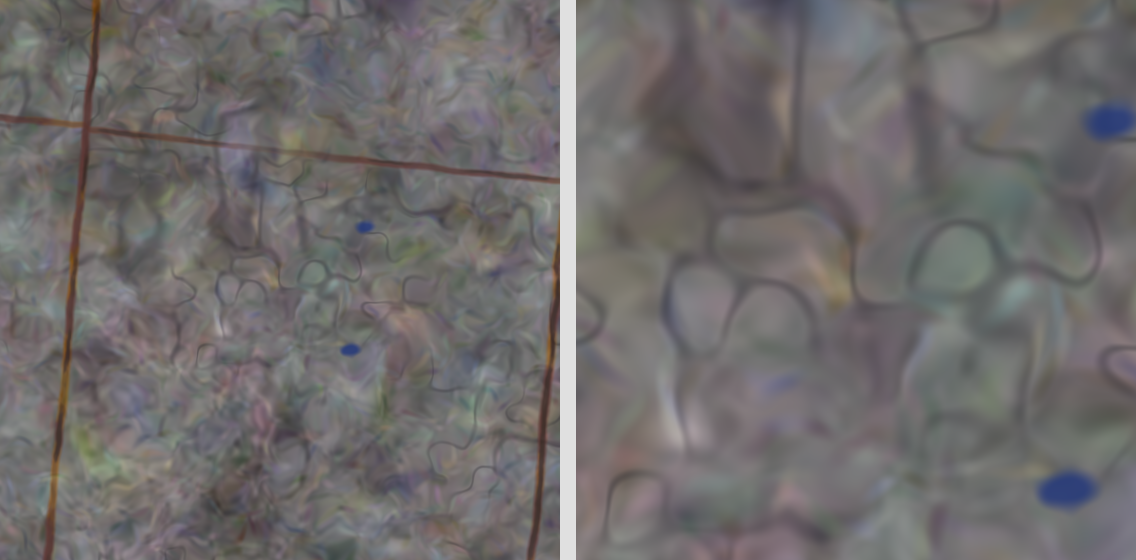
Left, the full canvas; right, a detail of the centre.
This texture is drawn by a three.js fragment shader. Its source:

```glsl
varying vec2 vUv;

const vec3 STONE_GREY = vec3(0.446, 0.442, 0.446);
const vec3 STONE_BROWN = vec3(0.405, 0.378, 0.365);
const vec3 CREASE_DARK = vec3(0.22, 0.21, 0.23);
const vec3 RUST_ORANGE = vec3(0.54, 0.34, 0.12);
const vec3 RUST_DARK = vec3(0.22, 0.15, 0.13);
const vec3 RUST_MAROON = vec3(0.37, 0.21, 0.20);
const vec3 FLECK_BLUE = vec3(0.14, 0.22, 0.48);
const vec3 WARM_AXIS = vec3(0.045, 0.020, -0.055);
const vec3 GREEN_AXIS = vec3(-0.035, 0.035, -0.010);
const float DAB_SCALE = 10.0;
const float DAB_TONE = 0.088;
const float DAB_THICKNESS = 0.42;
const float PATCH_TONE = 0.24;
const float GRAIN_SCALE = 85.0;
const float JOINT_HALF_WIDTH = 0.0115;
const float JOINT_SPACING = 0.865;

vec3 hash3(vec2 p) {
  vec3 q = fract(p.xyx * vec3(0.1031, 0.1030, 0.0973));
  q += dot(q, q.yxz + 33.33);
  return fract((q.xxy + q.yzz) * q.zyx);
}

vec3 noise3(vec2 p) {
  vec2 i = floor(p);
  vec2 f = fract(p);
  f = f * f * (3.0 - 2.0 * f);
  vec2 e = vec2(1.0, 0.0);
  return mix(mix(hash3(i), hash3(i + e), f.x),
             mix(hash3(i + e.yx), hash3(i + e.xx), f.x), f.y);
}

vec3 fbm3(vec2 p) {
  vec3 sum = vec3(0.0);
  float weight = 0.533;
  for (int i = 0; i < 4; i++) {
    sum += weight * noise3(p);
    p = mat2(1.6, 1.2, -1.2, 1.6) * p + 17.3;
    weight *= 0.5;
  }
  return sum;
}

// Soft elongated dabs of random direction, summed as signed colour offsets
vec3 dabs(vec2 p, float seed) {
  vec3 sum = vec3(0.0);
  vec2 cell = floor(p);
  for (int y = -1; y <= 1; y++) {
    for (int x = -1; x <= 1; x++) {
      vec2 id = cell + vec2(float(x), float(y));
      vec3 place = hash3(id + seed);
      vec3 tint = 2.0 * hash3(id + seed + 71.0) - 1.0;
      vec2 d = p - id - place.xy;
      float angle = 3.14159 * place.z;
      vec2 along = vec2(cos(angle), sin(angle));
      vec2 local = vec2(dot(d, along), (d.y * along.x - d.x * along.y) / DAB_THICKNESS);
      float cover = max(0.0, 1.0 - dot(local, local));
      vec3 chroma = tint * tint * tint;
      sum += cover * cover * (DAB_TONE * tint.x + WARM_AXIS * chroma.y + GREEN_AXIS * chroma.z);
    }
  }
  return sum;
}

// Soft dark wrinkles along noise contours, present only in places
float creases(vec2 p, float scale) {
  float contour = abs(noise3(p * scale).x - 0.5);
  float presence = smoothstep(0.50, 0.68, fbm3(p * 5.0 + 40.0 + scale).y);
  return smoothstep(0.13, 0.0, contour) * presence;
}

// Rusty seam: d is the signed distance, t the position along it
vec3 seam(vec3 base, float d, float t, vec3 rust, float strength) {
  vec3 wear = fbm3(vec2(t * 14.0, 4.0 + d * 25.0));
  float band = smoothstep(JOINT_HALF_WIDTH, JOINT_HALF_WIDTH * 0.25, abs(d));
  float core = smoothstep(0.008, 0.001, abs(d - 0.012 * (wear.z - 0.4)));
  vec3 colour = mix(rust, RUST_MAROON, smoothstep(0.40, 0.60, wear.x));
  colour = mix(colour, RUST_DARK, core * (0.25 + 0.7 * smoothstep(0.38, 0.58, wear.y)));
  return mix(base, colour, band * strength * mix(0.75, 1.0, wear.z));
}

void main() {
  vec2 uv = vUv;
  vec2 p = uv + 0.05 * (fbm3(uv * 6.0).xy - 0.5) + 0.018 * (noise3(uv * 30.0 + 9.0).xy - 0.5);
  vec2 wobble = 0.010 * (fbm3(uv * 17.0 + 5.0).xy - 0.5);
  float leftTile = 1.0 - smoothstep(0.150, 0.160, uv.x);
  float rowLine = 0.783 - 0.107 * uv.x + 0.009 * leftTile;

  // Stone ground with broad patches
  vec3 patches = fbm3(p * 7.0 + 23.0) - 0.5;
  float upper = smoothstep(-0.03, 0.05, uv.y - rowLine);
  float brown = clamp(0.28 + 0.35 * upper + 2.4 * patches.y, 0.0, 1.0);
  vec3 colour = mix(STONE_GREY, STONE_BROWN, brown);
  colour += PATCH_TONE * patches.x + GREEN_AXIS * patches.z;

  // Dabs from large to small
  float scale = DAB_SCALE;
  float weight = 0.9;
  vec3 paint = vec3(0.0);
  for (int i = 0; i < 3; i++) {
    paint += weight * dabs(p * scale, 13.0 * float(i));
    scale *= 2.15;
    weight *= 0.85;
  }
  colour += paint;

  // Wrinkles and fine grain, roughest at the lower left
  colour = mix(colour, CREASE_DARK, 0.42 * creases(p, 12.0));
  colour = mix(colour, CREASE_DARK, 0.38 * creases(p, 27.0));
  float rough = 1.0 - smoothstep(0.1, 0.5, distance(uv, vec2(0.35, 0.15)));
  vec3 grain = noise3(p * GRAIN_SCALE) - 0.5;
  colour += (0.035 + 0.075 * rough) * grain.x + 0.015 * grain;

  // Blue flecks with ragged rims
  for (int i = 0; i < 2; i++) {
    vec2 d = uv - vec2(0.655, 0.595) + float(i) * vec2(0.027, 0.22) + wobble;
    float rim = length(d / vec2(0.017, 0.012)) + 0.7 * (noise3(uv * 70.0).y - 0.5);
    colour = mix(colour, FLECK_BLUE, 0.85 * smoothstep(1.35, 0.45, rim));
  }

  // Joints: one worn row, two leaning uprights
  float worn = 1.0 - 0.6 * smoothstep(0.16, 0.03, abs(uv.x - 0.49));
  vec3 rowRust = mix(RUST_MAROON, RUST_ORANGE, 0.25 + 0.5 * leftTile);
  colour = seam(colour, (uv.y - rowLine + wobble.y) * 1.25, uv.x, rowRust, 0.75 * worn);
  for (int i = 0; i < 2; i++) {
    float k = float(i);
    float d = uv.x - 0.085 - 0.09 * uv.y - k * JOINT_SPACING + wobble.x;
    colour = seam(colour, d, uv.y + 3.7 * k, RUST_ORANGE + paint, 0.95);
  }

  gl_FragColor = vec4(clamp(colour, 0.0, 1.0), 1.0);
}
```
